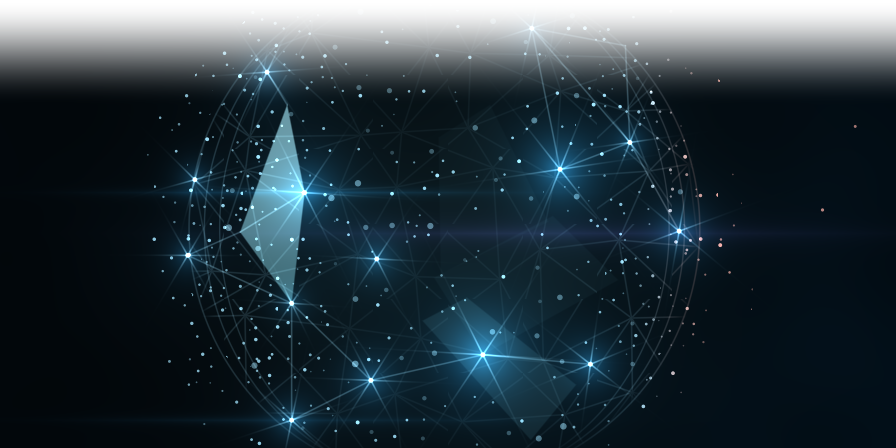
This background is drawn by a WebGL 1 fragment shader. Its source:

```glsl
precision highp float;
// A dark globe of linked stars beneath a white fade along the top edge.
// Layers: noise haze, glass facets, a jittered web with main links,
// hashed dust around the shell, glowing stars and lens streaks.
uniform vec2 u_resolution;

// Layout: x runs 0..2 and y runs 0..1
const vec2 GLOBE = vec2(0.992, 0.49);
const float RADIUS = 0.57;
const float LINE_WIDTH = 0.0012;
const float WEB_CELLS = 6.0;
const float FADE_START = 0.765;

// Colours
const vec3 NIGHT = vec3(0.006, 0.026, 0.042);
const vec3 NAVY = vec3(0.008, 0.058, 0.095);
const vec3 HAZE = vec3(0.038, 0.088, 0.108);
const vec3 ICE = vec3(0.62, 0.84, 0.92);
const vec3 BLUE = vec3(0.10, 0.38, 0.55);
const vec3 CORAL = vec3(0.95, 0.62, 0.55);
const vec3 VIOLET = vec3(0.15, 0.14, 0.30);
const vec3 GLASS_LOW = vec3(0.25, 0.42, 0.46);
const vec3 GLASS_HIGH = vec3(0.50, 0.68, 0.72);

// Main stars
const vec2 TOP = vec2(1.187, 0.937);
const vec2 CROWN = vec2(1.396, 0.898);
const vec2 EAST = vec2(1.406, 0.682);
const vec2 HEART = vec2(1.250, 0.622);
const vec2 RIM_E = vec2(1.516, 0.484);
const vec2 SOUTH = vec2(1.078, 0.208);
const vec2 SOUTH_E = vec2(1.318, 0.187);
const vec2 SOUTH_W = vec2(0.828, 0.151);
const vec2 FOOT = vec2(0.651, 0.062);
const vec2 RIM_W = vec2(0.419, 0.430);
const vec2 NORTH_W = vec2(0.596, 0.839);
// Corners of the bright kite
const vec2 KITE_T = vec2(0.641, 0.766);
const vec2 KITE_L = vec2(0.536, 0.482);
const vec2 KITE_B = vec2(0.651, 0.323);
const vec2 KITE_R = vec2(0.680, 0.570);

vec2 p;
float pixel;

vec2 hash2(vec2 c) {
  return fract(sin(vec2(dot(c, vec2(127.1, 311.7)), dot(c, vec2(269.5, 183.3)))) * 43758.5);
}

float corner(vec2 cell, vec2 f, vec2 o) { return dot(hash2(cell + o) * 2.0 - 1.0, f - o); }

float gradientNoise(vec2 c) {
  vec2 i = floor(c), f = fract(c), u = f * f * (3.0 - 2.0 * f);
  return mix(mix(corner(i, f, vec2(0, 0)), corner(i, f, vec2(1, 0)), u.x),
    mix(corner(i, f, vec2(0, 1)), corner(i, f, vec2(1, 1)), u.x), u.y);
}

float stroke(float d) { return 1.0 - smoothstep(0.0, LINE_WIDTH + pixel, abs(d)); }

float link(vec2 a, vec2 b) {
  vec2 v = b - a;
  float t = clamp(dot(p - a, v) / dot(v, v), 0.0, 1.0);
  return stroke(length(p - a - v * t));
}

// Signed distance to the left of a line
float side(vec2 a, vec2 b) {
  vec2 d = normalize(b - a);
  return dot(p - a, vec2(-d.y, d.x));
}

// Convex facet, corners counter-clockwise
float facet(vec2 a, vec2 b, vec2 c, vec2 d) {
  return smoothstep(-pixel, pixel, min(min(side(a, b), side(b, c)), min(side(c, d), side(d, a))));
}

vec2 webNode(vec2 cell) { return (cell + 0.15 + 0.7 * hash2(cell)) / WEB_CELLS; }

float web() {
  vec2 cell = floor(p * WEB_CELLS);
  float sum = 0.0;
  for (int i = 0; i < 9; i++) {
    vec2 o = vec2(mod(float(i), 3.0), floor(float(i) / 3.0)) - 1.0;
    if (i != 4) sum = max(sum, link(webNode(cell), webNode(cell + o)));
  }
  return sum;
}

// One hashed dot per cell, kept by chance
float dust(float cells, float size, float keep) {
  vec2 cell = floor(p * cells), r = hash2(cell + cells);
  float d = length(p - (cell + 0.2 + 0.6 * hash2(cell + 71.3)) / cells) - size * (0.6 + 0.7 * r.y);
  return (1.0 - smoothstep(-0.5 * pixel, 0.7 * pixel, d)) * step(r.x, keep) * (0.35 + 0.65 * r.y);
}

// Core, halo and three crossing rays
vec3 star(vec2 pos, float power) {
  vec2 q = p - pos;
  float d = length(q), rays = 0.0, halo = exp(-d * 23.0 / power);
  for (int i = 0; i < 3; i++) {
    float a = 0.95 + float(i) * 1.05 + 0.5 * hash2(pos).x;
    rays += stroke(dot(q, vec2(-sin(a), cos(a))));
  }
  return halo * (BLUE * 0.85 * power + ICE * rays * 0.6) + 1.0 - smoothstep(0.002, 0.005 + pixel, d);
}

float streak(vec2 pos, vec2 extent) {
  vec2 q = (p - pos) / extent;
  return exp(-abs(q.y) - q.x * q.x);
}

void main() {
  pixel = 1.0 / u_resolution.y;
  p = gl_FragCoord.xy * pixel;
  vec2 q = p - GLOBE;
  float d = length(q);
  float inside = 1.0 - smoothstep(RADIUS - 0.03, RADIUS + 0.01, d);
  float flank = smoothstep(0.15, 0.5, abs(q.x));
  vec3 tint = mix(ICE, CORAL, smoothstep(1.38, 1.6, p.x));

  // Backdrop
  vec3 color = mix(NIGHT, NAVY, smoothstep(0.7, 1.9, p.x) * (1.0 - 0.5 * p.y));
  color = mix(color, HAZE, exp(-d * d * 3.2)) * (1.0 + 0.3 * gradientNoise(p * 3.5));

  // Faint facets, then the kite
  float glass = 0.9 * facet(vec2(0.943, 0.284), vec2(1.185, 0.018), vec2(1.286, 0.141), vec2(1.042, 0.336));
  glass += 0.35 * facet(vec2(0.969, 0.38), SOUTH, vec2(1.38, 0.375), vec2(1.234, 0.518));
  glass += 0.25 * facet(vec2(0.979, 0.693), vec2(0.984, 0.388), vec2(1.224, 0.505), vec2(1.094, 0.766));
  color += glass * GLASS_LOW * 0.2;
  float shine = smoothstep(0.3, 0.75, p.y) * 0.7 + 0.4 * exp(-length(p - KITE_R) * 12.0);
  color = mix(color, mix(GLASS_LOW, GLASS_HIGH, shine), 0.92 * facet(KITE_T, KITE_L, KITE_B, KITE_R));

  // Web, meridians and main links
  float lines = web() * inside * (0.05 + 0.09 * flank);
  for (int i = 0; i < 3; i++)
    lines += 0.17 * flank * stroke(length(q / vec2(1.0 - 0.06 * float(i), 1.0)) - RADIUS);
  float links = link(TOP, HEART) + link(HEART, EAST) + link(TOP, EAST) + link(TOP, CROWN)
    + link(CROWN, EAST) + link(EAST, RIM_E) + link(SOUTH_W, SOUTH) + link(SOUTH, SOUTH_E)
    + link(SOUTH_W, FOOT) + link(SOUTH_W, KITE_B) + link(KITE_B, FOOT) + link(KITE_L, RIM_W)
    + link(KITE_L, KITE_R) + link(KITE_T, NORTH_W) + link(RIM_W, KITE_B);
  color += tint * (lines + 0.26 * links);

  // Dust thickens toward the flanks
  float density = (1.0 - smoothstep(0.48, 0.74, d)) * (0.1 + flank * (q.x < 0.0 ? 0.55 : 0.3));
  color += tint * (dust(27.0, 0.0032, density) + 0.8 * dust(37.0, 0.0022, density * 0.7));
  color += ICE * 0.5 * dust(13.0, 0.0055, 0.35 * inside);

  // Stars
  color += star(KITE_R, 1.2) + star(HEART, 1.3) + star(SOUTH, 1.5) + star(RIM_E, 0.9)
    + star(SOUTH_E, 0.9) + star(SOUTH_W, 0.9) + star(TOP, 0.8) + star(EAST, 0.7)
    + star(NORTH_W, 0.9) + star(FOOT, 0.8) + star(RIM_W, 0.7) + star(KITE_B, 0.6)
    + star(vec2(0.841, 0.422), 0.8) + star(vec2(0.435, 0.599), 0.7);

  // Lens streaks
  color += BLUE * (0.4 * streak(KITE_R, vec2(0.35, 0.008)) + 0.2 * streak(FOOT, vec2(0.4, 0.008)));
  color += VIOLET * 0.5 * streak(vec2(1.25, 0.479), vec2(0.55, 0.02));

  // White fade
  color = mix(min(color, 1.0), vec3(1.0), smoothstep(FADE_START, 1.0, p.y));
  gl_FragColor = vec4(color, 1.0);
}
```
